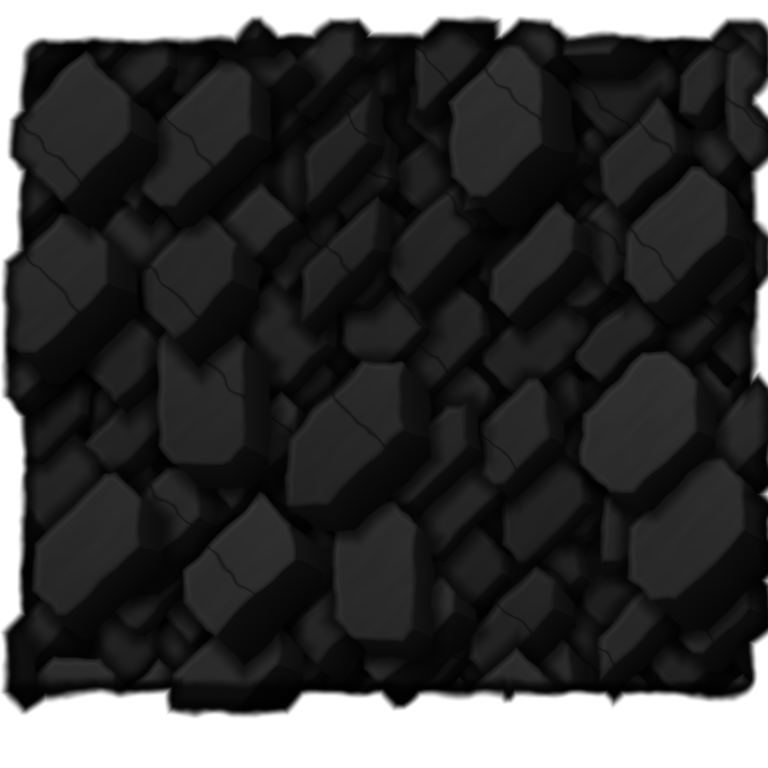
This texture is drawn by a Shadertoy shader. Its source:

```glsl
// A slab of dark faceted rock on white: three layers of angular blocks, painted
// from low to high. Each block is an intersection of half planes, swept down and
// right for its shaded flank, with a soft contact shadow and a bevelled top.
#define ROCK_TONE 0.135
#define LAYER_TONE 0.016
#define FLANK_TONE 0.062
#define SHADOW_DEPTH 0.58
#define SHADOW_WIDTH 0.024
#define BEVEL_LIGHT 0.026
#define EDGE_SOFTNESS 0.0022
#define RIM_WIDTH 0.011
#define ROUGHNESS 0.007

const vec2 SLAB_CENTER = vec2(0.506, 0.523);
const vec2 SLAB_HALF = vec2(0.472, 0.424);

float hash(vec2 p) {
    vec3 q = fract(vec3(p.xyx) * 0.1031);
    q += dot(q, q.yzx + 33.33);
    return fract((q.x + q.y) * q.z);
}

float noise(vec2 p) {
    vec2 i = floor(p), f = fract(p);
    f = f * f * (3.0 - 2.0 * f);
    return mix(mix(hash(i), hash(i + vec2(1, 0)), f.x),
               mix(hash(i + vec2(0, 1)), hash(i + vec2(1, 1)), f.x), f.y);
}

float roundBox(vec2 p, vec2 halfSize, float r) {
    vec2 q = abs(p) - halfSize + r;
    return length(max(q, 0.0)) + min(max(q.x, q.y), 0.0) - r;
}

// Half planes: upright sides, long diagonals, diagonal caps, level ends.
float block(vec2 p, vec4 size, float sweep) {
    float across = (p.x - p.y) * 0.7071, along = (p.x + p.y) * 0.7071;
    float sides = max(p.x - sweep, -p.x) - size.x;
    float diagonals = max(across - 1.414 * sweep, -across) - size.y;
    float caps = abs(along) - size.z;
    float ends = max(p.y, -p.y - sweep) - size.w;
    return max(max(sides, diagonals), max(caps, ends));
}

// Slender diagonal slabs, with some upright pointed blocks in the top layer.
vec4 blockSize(vec2 id, float layer) {
    vec4 r = vec4(hash(id + 3.1), hash(id + 7.7), hash(id + 13.3), hash(id + 19.9));
    if (layer < 0.5) return vec4(0.48, 0.36, 0.55, 0.62) + r * 0.2;
    if (layer < 1.5) return vec4(0.30, 0.17, 0.38, 0.5) + r * vec4(0.2, 0.16, 0.35, 0.2);
    if (r.x > 0.74) return vec4(0.27, 0.44, 0.42, 0.42) + r.yzwx * 0.06;
    return vec4(0.30, 0.23, 0.38, 0.46) + r.yzwx * vec4(0.12, 0.11, 0.24, 0.1);
}

float cover(float d) {
    return smoothstep(EDGE_SOFTNESS, -EDGE_SOFTNESS, d);
}

// Tone of a block's upper face: slope of light, grain, a crack, a lit bevel.
float topFace(vec2 q, vec4 size, float d, float layer, vec2 id) {
    float tone = ROCK_TONE + LAYER_TONE * layer + 0.03 * (hash(id + 41.0) - 0.5);
    tone += 0.12 * dot(q, vec2(0.3, 1.0));
    vec2 grain = vec2(q.x - q.y, q.x + q.y);
    tone += 0.012 * (noise(grain * vec2(70.0, 14.0) + id * 9.0) - 0.5);
    float facing = (d - block(q + vec2(0.004, -0.004), size, 0.0)) / 0.0057;
    float bevel = exp(-pow((d + 0.007) / 0.0026, 2.0));
    tone += BEVEL_LIGHT * bevel * (0.45 + 0.55 * facing);
    float offset = (hash(id + 53.0) - 0.5) * size.z * 1.2;
    float crack = abs(grain.y * 0.7071 - offset + 0.012 * (noise(grain * 35.0 + id) - 0.5));
    float cracked = step(0.45, hash(id + 61.0));
    tone *= 1.0 - 0.4 * cracked * exp(-pow(crack / 0.0022, 2.0));
    return tone * mix(0.72, 1.0, smoothstep(0.0, 0.007, -d));
}

void mainImage(out vec4 fragColor, in vec2 fragCoord) {
    vec2 uv = fragCoord / iResolution.xy;
    vec2 p = uv + ROUGHNESS * (vec2(noise(uv * 32.0), noise(uv * 32.0 + 57.0)) - 0.5);
    p += 0.3 * ROUGHNESS * (noise(uv * 90.0) - 0.5);

    float slab = roundBox(p - SLAB_CENTER, SLAB_HALF, 0.02) + 0.012 * (noise(uv * 15.0) - 0.5);
    float limit = roundBox(p - SLAB_CENTER, SLAB_HALF + 0.022, 0.02);
    float outline = slab;
    float tone = 0.07;

    for (int k = 0; k < 3; k++) {
        float layer = float(k);
        float cell = k == 0 ? 0.105 : (k == 1 ? 0.125 : 0.19);
        float presence = k == 0 ? 1.0 : (k == 1 ? 0.68 : 0.66);
        vec2 home = floor(p / cell);
        // Lower right blocks come first, so upper left ones overlap them.
        for (int j = -2; j <= 2; j++)
        for (int i = 2; i >= -2; i--) {
            vec2 id = home + vec2(i, j);
            vec2 seed = id + 40.0 + 71.0 * layer;
            if (hash(seed) > presence) continue;
            vec2 jitter = vec2(hash(seed + 23.0), hash(seed + 31.0)) - 0.5;
            vec2 center = (id + 0.5 + 0.5 * jitter) * cell;
            vec2 q = p - center;
            vec4 size = blockSize(seed, layer) * cell;
            float sweep = (0.010 + 0.011 * layer) * (0.7 + 0.6 * hash(seed + 83.0));
            float top = block(q, size, 0.0);
            float body = block(q, size, sweep);

            tone *= mix(1.0 - SHADOW_DEPTH, 1.0, smoothstep(0.0, SHADOW_WIDTH, body));
            float depth = clamp(top / (1.4 * sweep), 0.0, 1.0);
            float rightward = step((q.x - q.y) * 0.7071 - size.y, q.x - size.x);
            float flank = FLANK_TONE * mix(1.15, 0.5, depth) * mix(0.75, 1.1, rightward);
            tone = mix(tone, flank, cover(body));
            tone = mix(tone, topFace(q, size, top, layer, seed), cover(top));

            bool inside = roundBox(center - SLAB_CENTER, SLAB_HALF, 0.0) < 0.0;
            if (k > 0 && inside) outline = min(outline, body);
        }
    }

    // Dark lower ledge and rim, then a soft grey fringe into white.
    outline = max(outline, limit);
    tone *= mix(0.3, 1.0, smoothstep(0.102, 0.118, p.y));
    tone *= mix(0.35, 1.0, smoothstep(0.0, 0.018, -outline));
    tone = mix(tone, 1.0, smoothstep(-0.002, RIM_WIDTH, outline));
    fragColor = vec4(vec3(tone), 1.0);
}
```
